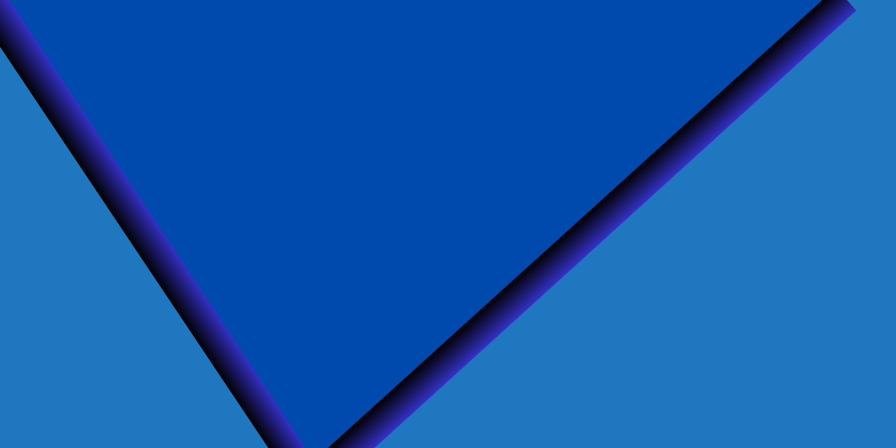
This background is drawn by a WebGL 1 fragment shader. Its source:

```glsl
precision highp float;
// Flat background: a deep blue wedge, point down, over a lighter blue field.
// Two slanted bands border the wedge, each shaded from black to violet.
// Every edge is a signed distance to a line, smoothed over one pixel.

uniform vec2 u_resolution;

#define FIELD_BLUE vec3(0.12, 0.47, 0.75)
#define WEDGE_BLUE vec3(0.0, 0.29, 0.68)
#define BAND_VIOLET vec3(0.205, 0.19, 0.78)
#define LEFT_OUTER vec4(0.0, 0.8958, 0.599, 0.0)
#define LEFT_INNER vec4(0.0208, 1.0, 0.6823, 0.0)
#define RIGHT_INNER vec4(0.7318, 0.0, 1.8359, 1.0)
#define RIGHT_OUTER vec4(0.8359, 0.0, 1.9115, 0.9766)

// Signed distance to the line from line.xy to line.zw, positive on its left.
float lineSide(vec2 p, vec4 line) {
  vec2 dir = normalize(line.zw - line.xy);
  return dot(p - line.xy, vec2(-dir.y, dir.x));
}

// Antialiased coverage of the positive side of a distance.
float coverage(float dist) {
  return clamp(dist * u_resolution.y + 0.5, 0.0, 1.0);
}

// Band colour across its width: 0 is black, 1 is violet.
vec3 bandShade(float t) {
  return BAND_VIOLET * clamp(t, 0.0, 1.0);
}

void main() {
  // Canvas is two units wide and one unit high.
  vec2 p = gl_FragCoord.xy / u_resolution * vec2(2.0, 1.0);

  float leftOuter = lineSide(p, LEFT_OUTER);
  float leftInner = lineSide(p, LEFT_INNER);
  float rightInner = lineSide(p, RIGHT_INNER);
  float rightOuter = lineSide(p, RIGHT_OUTER);

  // Wedge, whose sides lie hidden along the middle of the bands.
  float wedge = coverage(leftOuter + leftInner) * coverage(rightInner + rightOuter);
  vec3 color = mix(FIELD_BLUE, WEDGE_BLUE, wedge);

  // Left band, black on its outer edge.
  float leftBand = coverage(leftOuter) * coverage(-leftInner);
  float leftShade = leftOuter / max(leftOuter - leftInner, 0.001);
  color = mix(color, bandShade(leftShade), leftBand);

  // Right band, black on its inner edge, with a square cut at the top.
  vec4 edge = RIGHT_OUTER;
  float beforeEnd = dot(edge.zw - p, normalize(edge.zw - edge.xy));
  float rightBand = coverage(rightOuter) * coverage(-rightInner) * coverage(beforeEnd);
  float rightShade = -rightInner / max(rightOuter - rightInner, 0.001);
  color = mix(color, bandShade(rightShade), rightBand);

  gl_FragColor = vec4(color, 1.0);
}
```
